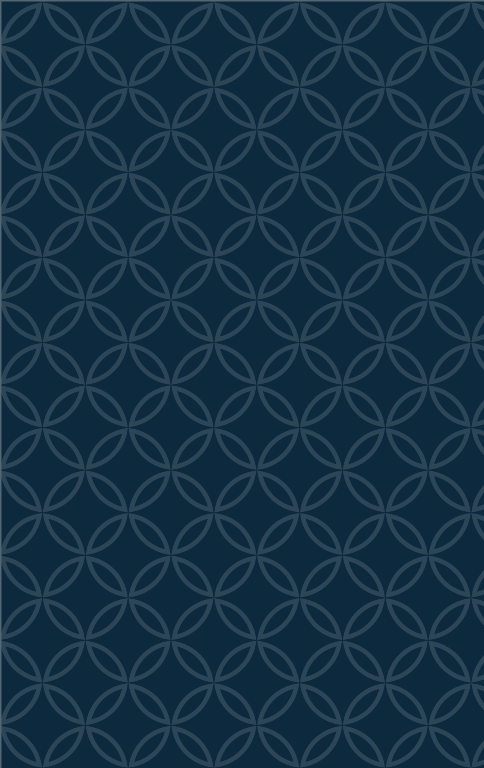
Give the GLSL for this pattern, as a Shadertoy shader.

```glsl
// Interlocking arcs on navy: outlined petals meet four at a time at each node.
// Space is folded into one quarter tile, where a petal is the overlap of two
// equal discs; a thin inset leaves a dark seam between neighbouring petals.

const vec2 PERIOD = vec2(0.1116, 0.1108);   // tile size, in canvas heights
const vec2 FIRST_NODE = vec2(0.0553, 0.0);  // where petal tips first meet
const float SPREAD = 0.1;                   // disc centre shift past the corner
const float SEAM = 0.010;                   // inset, in half tiles
const float STROKE = 0.107;                 // outline width, in half tiles
const float EDGE = 0.00195;                 // pale rim width, in canvas heights
const float SHARPNESS = 0.75;               // edge blend, in pixels

const vec3 NAVY = vec3(0.05, 0.16, 0.24);
const vec3 SLATE = vec3(0.174, 0.274, 0.346);
const vec3 PALE = vec3(0.33, 0.40, 0.45);

// Mirror the plane into the unit square; nodes land on (0,0) and (1,1).
vec2 foldTile(vec2 p) {
    return abs(mod(p + 1.0, 2.0) - 1.0);
}

// Signed distance to a slim petal from (0,0) to (1,1): the overlap of two
// discs through both tips, centred past the other two corners.
float petalDistance(vec2 q, float spread) {
    vec2 centre = vec2(1.0 + spread, -spread);
    float radius = length(centre);
    return max(length(q - centre), length(q - centre.yx)) - radius;
}

// Coverage of the region where d is negative, smoothed over the given width.
float coverage(float d, float blend) {
    return clamp(0.5 - d / blend, 0.0, 1.0);
}

// Outline lying just inside the boundary of a shape.
float innerOutline(float d, float width, float blend) {
    return coverage(d, blend) - coverage(d + width, blend);
}

void mainImage(out vec4 fragColor, in vec2 fragCoord) {
    vec2 uv = fragCoord / iResolution.y;
    float pixel = 1.0 / iResolution.y;

    // Petal lattice, measured in half tiles
    vec2 q = foldTile((uv - FIRST_NODE) / (0.5 * PERIOD));
    float petal = petalDistance(q, SPREAD) + SEAM;
    float line = innerOutline(petal, STROKE, SHARPNESS * 2.0 * pixel / PERIOD.y);
    vec3 colour = mix(NAVY, SLATE, line);

    // Pale rim along the left and top borders
    float rim = coverage(min(uv.x, 1.0 - uv.y) - EDGE, pixel);
    colour = mix(colour, PALE, rim);

    fragColor = vec4(colour, 1.0);
}
```
